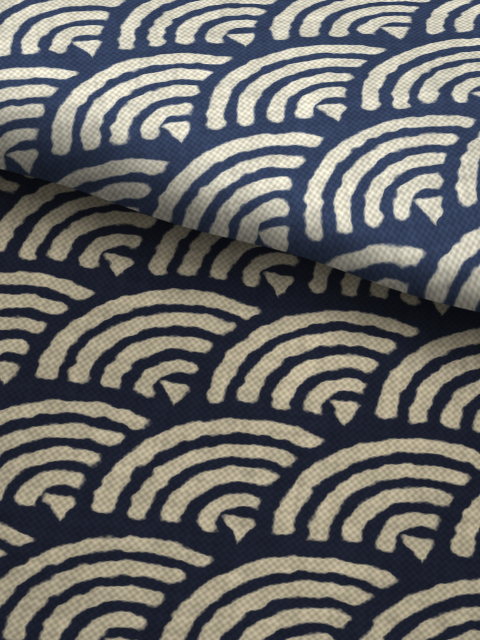
Write a Shadertoy shader that draws this pattern.

```glsl
// Two layers of woven cloth printed with overlapping wave fans, one folded over the other.
// Each layer bends the canvas into lattice units, where every fan is a set of round arcs;
// fans are painted back to front, each clearing a margin, then weave and shade are added.

#define ARC_INNER 0.20
#define ARC_STEP 0.19
#define ARC_HALF_WIDTH 0.057
#define FAN_CLEARANCE 0.93
#define EDGE_WOBBLE 0.028
#define THREADS vec2(46.0, 36.0)
#define WEAVE_DEPTH 0.17
#define FOLD_LINE vec2(0.736, -0.30)
#define INK_SHADE vec3(0.11, 0.125, 0.175)
#define INK_LIT vec3(0.22, 0.27, 0.38)
#define CREAM_SHADE vec3(0.70, 0.66, 0.56)
#define CREAM_LIT vec3(0.91, 0.89, 0.81)

float hash(vec2 p) {
    return fract(sin(dot(p, vec2(127.1, 311.7))) * 43758.5453);
}

float noise(vec2 p) {
    vec2 i = floor(p), f = fract(p);
    f = f * f * (3.0 - 2.0 * f);
    return mix(mix(hash(i), hash(i + vec2(1, 0)), f.x),
               mix(hash(i + vec2(0, 1)), hash(i + vec2(1, 1)), f.x), f.y);
}

float smoothMax(float a, float b, float k) {
    float h = max(k - abs(a - b), 0.0);
    return max(a, b) + h * h * 0.25 / k;
}

// Canvas to lattice units: tilted rows that fan out, lean and shrink with distance
vec2 clothCoords(vec2 p, float tilt, float fan, float lean, vec2 pitch, float shrink, float taper) {
    float s = p.y - p.x * (tilt - fan * p.y);
    float v = (exp(shrink * s) - 1.0) / (shrink * pitch.y);
    return vec2((p.x - lean * s) / pitch.x * (1.0 + taper * v), v);
}

// Four rounded arcs above a small wedge
float fanDistance(vec2 p, vec2 id) {
    float r = length(p);
    float n = clamp(floor((r - ARC_INNER) / ARC_STEP + 0.5), 0.0, 3.0);
    float vary = hash(id + n * 7.3) - 0.5;
    float arcs = abs(r - ARC_INNER - ARC_STEP * n - 0.012 * vary) - ARC_HALF_WIDTH - 0.010 * vary;
    arcs = smoothMax(arcs, -p.y - 0.06 + 0.05 * vary, 0.06);
    float wedge = dot(vec2(abs(p.x), -p.y - 0.13), vec2(0.83, 0.55));
    wedge = smoothMax(wedge, p.y - 0.065 - 0.02 * vary, 0.03);
    return min(arcs, wedge);
}

// Staggered fans: lower rows cover upper ones, right covers left
float printDistance(vec2 q) {
    float d = 1.0;
    for (int k = 1; k >= 0; k--) {
        float row = floor(q.y) + float(k);
        float stagger = 0.5 * mod(row, 2.0);
        for (int c = -1; c <= 2; c++) {
            float column = floor(q.x - stagger) + float(c);
            vec2 p = q - vec2(column + stagger, row);
            float margin = max(length(p) - FAN_CLEARANCE, -p.y - 0.1);
            d = smoothMax(d, -margin, 0.05);
            d = min(d, fanDistance(p, vec2(column, row)));
        }
    }
    return d;
}

// Plain weave: alternating raised threads with uneven yarn
float weave(vec2 q) {
    vec2 t = q * THREADS;
    float over = sin(t.x * 3.14159) * sin(t.y * 3.14159);
    float yarn = noise(t * vec2(0.15, 1.0)) + noise(t * vec2(1.0, 0.15)) - 1.0;
    return over * 0.65 + yarn * 0.7;
}

vec3 cloth(vec2 q, vec3 ink, vec3 cream) {
    vec2 wobble = vec2(noise(q * 17.0), noise(q * 17.0 + 40.0)) - 0.5;
    float d = printDistance(q + wobble * EDGE_WOBBLE);
    float thread = weave(q);
    d += 0.006 * thread;
    float soft = 5.0 / iResolution.y + 0.004;
    float printed = 1.0 - smoothstep(-soft, soft, d);
    printed *= 0.94 + 0.06 * noise(q * 9.0);
    return mix(ink, cream, printed) * (1.0 + WEAVE_DEPTH * thread);
}

void mainImage(out vec4 fragColor, in vec2 fragCoord) {
    vec2 p = fragCoord / iResolution.y;
    float above = p.y - FOLD_LINE.x - FOLD_LINE.y * p.x - 0.004 * sin(p.x * 17.0);

    // Lower layer, dark beneath the fold
    vec2 q = clothCoords(p - vec2(0.378, 0.180), -0.116, 0.0, 0.16, vec2(0.281, 0.206), 0.31, 0.06);
    vec3 lower = cloth(q, INK_SHADE, CREAM_SHADE);
    lower *= mix(0.30, 1.0, smoothstep(-0.02, 0.14, -above));
    lower *= 0.92 + 0.16 * noise(p * 4.0);

    // Upper layer, lit and rolling away towards its edge
    q = clothCoords(p - vec2(0.283, 0.798), 0.15, 0.69, -0.15, vec2(0.241, 0.165), 2.46, 0.0);
    vec3 upper = cloth(q + 20.0, INK_LIT, CREAM_LIT);
    float roll = mix(0.17, 0.09, smoothstep(0.0, 0.5, p.x));
    upper *= mix(0.42, 1.0, smoothstep(-0.01, roll, above));
    upper *= 0.90 + 0.18 * noise(vec2(p.x * 3.0 + p.y * 2.0, p.y * 7.0));

    float edge = 1.0 / iResolution.y;
    vec3 color = mix(lower, upper, smoothstep(-edge, edge, above));
    fragColor = vec4(clamp(color, 0.0, 1.0), 1.0);
}
```
